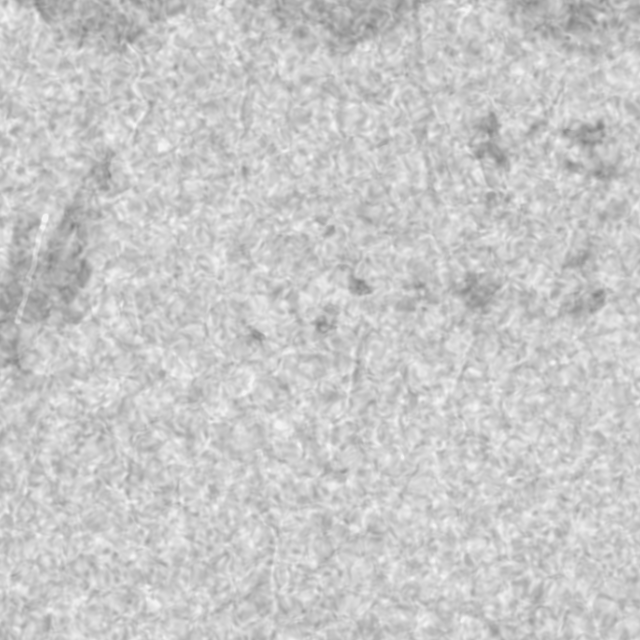
Reproduce this texture procedurally as a Shadertoy shader.

```glsl
float hash(vec2 p) {
    return fract(sin(dot(p, vec2(127.1, 311.7))) * 43758.5453);
}

float noise(vec2 p) {
    vec2 i = floor(p), f = fract(p);
    f = f * f * (3.0 - 2.0 * f);
    return mix(mix(hash(i), hash(i + vec2(1, 0)), f.x),
               mix(hash(i + vec2(0, 1)), hash(i + vec2(1, 1)), f.x), f.y) - 0.5;
}

mat2 rotate(float a) {
    return mat2(cos(a), sin(a), -sin(a), cos(a));
}

float segmentDistance(vec2 p, vec2 a, vec2 b) {
    vec2 ab = b - a;
    return length(p - a - ab * clamp(dot(p - a, ab) / dot(ab, ab), 0.0, 1.0));
}

// Short flakes lying in several directions
float grain(vec2 p) {
    p += 0.008 * vec2(noise(p * 45.0), noise(p * 45.0 + 71.0));
    float g = 0.0;
    for (int i = 0; i < 4; i++) {
        float k = float(i);
        g += noise(rotate(0.35 + k * 0.785) * p * vec2(65, 145) + k * 37.0);
    }
    return 0.105 * g + 0.07 * noise(rotate(0.6) * p * 190.0);
}

// Dark band along the top and a slanted streak at the left
float stains(vec2 p) {
    float depth = 0.035 + 0.045 * cos((p.x - 0.53) * 17.0);
    float band = smoothstep(-0.012, 0.012, p.y - 1.0 + depth);
    float width = mix(0.055, 0.018, smoothstep(0.45, 0.78, p.y));
    float d = segmentDistance(p, vec2(0.165, 0.77), vec2(0.08, 0.53));
    d = min(d, segmentDistance(p, vec2(0.05, 0.66), vec2(0.02, 0.45)) + 0.015);
    float streak = 1.0 - smoothstep(width * 0.6, width * 1.2, d);
    return max(band, streak);
}

// Scattered dark specks, some large and soft
float specks(vec2 p) {
    float s = 0.0;
    for (int i = 0; i < 26; i++) {
        float k = float(i);
        vec2 c = vec2(0.36 + 0.64 * hash(vec2(k, 1)), 0.46 + 0.36 * hash(vec2(k, 2)));
        float size = hash(vec2(k, 3));
        float r = 0.009 + 0.022 * size * size;
        float d = length((p - c) * vec2(0.75, 1.0));
        s = max(s, (0.5 + 0.5 * hash(vec2(k, 4))) * (1.0 - smoothstep(r * 0.4, r * 1.3, d)));
    }
    return s;
}

// Broken, wandering upright veins: a light ridge with a shadow beside it
float veins(vec2 p) {
    float v = 0.0;
    for (int i = 0; i < 6; i++) {
        float k = float(i);
        float x = 0.05 + 0.17 * k + 0.09 * noise(vec2(p.y * 7.0, k * 9.0))
                + 0.025 * noise(vec2(p.y * 30.0, k * 5.0));
        float d = (p.x - x) / 0.0035;
        float shown = smoothstep(0.02, 0.25, noise(vec2(p.y * 8.0, k * 13.0 + 3.0)));
        v += shown * (exp(-d * d) - 0.7 * exp(-(d - 2.2) * (d - 2.2)));
    }
    // Long vein coming down from the top
    float e = (p.x - 0.65 - 0.13 * (1.0 - p.y) - 0.02 * noise(p.yy * 18.0)) / 0.004;
    float top = smoothstep(0.64, 0.7, p.y);
    v += top * (0.8 * exp(-e * e) - exp(-(e + 2.5) * (e + 2.5) * 0.5));
    // Pale line inside the streak
    float pale = segmentDistance(p, vec2(0.07, 0.66), vec2(0.03, 0.5));
    return v + 1.8 * (1.0 - smoothstep(0.002, 0.007, pale));
}

void mainImage(out vec4 fragColor, in vec2 fragCoord) {
    vec2 p = fragCoord / iResolution.xy;
    vec2 ragged = p + 0.026 * vec2(noise(p * 38.0 + 5.0), noise(p * 38.0 + 50.0))
                    + 0.012 * vec2(noise(p * 95.0), noise(p * 95.0 + 20.0));

    float shade = 0.802 + grain(p);
    shade += 0.03 * noise(p * 6.0) + 0.03 * noise(p * 18.0 + 8.0);

    float mottle = 1.0 + 1.1 * noise(p * 48.0 + 90.0);
    shade -= 0.11 * mottle * stains(ragged);
    shade -= 0.19 * mottle * specks(ragged);
    shade += 0.06 * veins(p + 0.006 * noise(p * 60.0));

    fragColor = vec4(vec3(clamp(shade, 0.35, 0.95)), 1.0);
}
```
